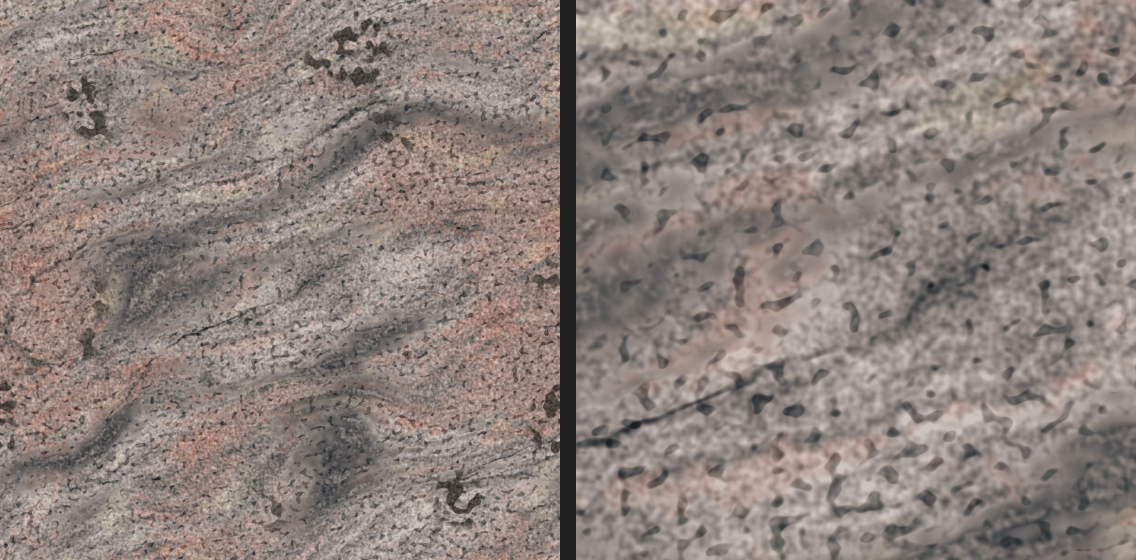
Left: the whole. Right: its middle third, enlarged.
Write a WebGL 1 fragment shader that draws this texture.

```glsl
precision highp float;
// Polished gneiss: folded grey and pink bands with dark veins and mineral grains.
uniform vec2 u_resolution;

vec2 gradient(vec2 cell, float seed) {
  float a = 6.2832 * fract(sin(dot(cell, vec2(12.7, 31.17)) + seed) * 4375.85);
  return vec2(cos(a), sin(a));
}

// Wraps a sheared lattice cell back into the unit tile.
vec2 wrapCell(vec2 cell, vec2 freq, float shear) {
  float n = floor((cell.x + 0.5) / freq.x);
  return vec2(cell.x - n * freq.x, floor(mod(cell.y + n * shear + 0.5, freq.y)));
}

// Tiling gradient noise; features run along the slope shear / freq.y.
float noise(vec2 uv, vec2 freq, float shear) {
  vec2 p = freq * uv - vec2(0.0, shear * uv.x) + freq.yx * 0.37;
  vec2 c = floor(p), f = p - c;
  vec2 s = f * f * f * (f * (f * 6.0 - 15.0) + 10.0);
  float seed = dot(freq, vec2(1.93, 0.71));
  vec2 e = vec2(1.0, 0.0);
  float a = dot(gradient(wrapCell(c, freq, shear), seed), f);
  float b = dot(gradient(wrapCell(c + e.xy, freq, shear), seed), f - e.xy);
  float d = dot(gradient(wrapCell(c + e.yx, freq, shear), seed), f - e.yx);
  float g = dot(gradient(wrapCell(c + e.xx, freq, shear), seed), f - e.xx);
  return mix(mix(a, b, s.x), mix(d, g, s.x), s.y);
}

// Isotropic noise with a whole number of cells per side.
float grain(vec2 uv, float freq) {
  return noise(uv, vec2(freq), 0.0);
}

// Bends the layers into folds, then roughens their edges.
vec2 fold(vec2 uv) {
  vec2 broad = vec2(noise(uv, vec2(3.0, 2.0), 0.0), noise(uv, vec2(3.0, 4.0), 1.0));
  vec2 tight = vec2(grain(uv, 7.0), noise(uv, vec2(6.0, 8.0), 2.0));
  vec2 rough = vec2(grain(uv, 31.0), grain(uv, 37.0));
  return uv + 0.12 * broad + 0.045 * tight + 0.008 * rough;
}

// Stone colour for a brightness: cool when dark, warm when light.
vec3 mineral(float tone) {
  return vec3(tone) + mix(vec3(-0.015, 0.0, 0.012), vec3(0.042, 0.0, -0.02),
                          smoothstep(0.2, 0.56, tone));
}

void main() {
  vec2 uv = gl_FragCoord.xy / u_resolution;
  vec2 layer = fold(uv);

  // Streaks from broad bands down to hairlines
  float band = noise(layer, vec2(4.0, 15.0), 6.0);
  float streak = noise(layer, vec2(8.0, 38.0), 14.0);
  float hair = noise(layer, vec2(17.0, 84.0), 31.0);
  float fine = grain(uv, 143.0) + 0.9 * grain(uv, 227.0);
  float blotch = grain(uv, 61.0);

  // Granular pink zones
  float rose = noise(layer, vec2(2.0, 4.0), 1.0) + 0.5 * noise(layer, vec2(5.0, 11.0), 4.0);
  float pink = smoothstep(-0.08, 0.34, rose + 0.3 * streak + 0.25 * blotch);
  float layered = 1.0 - 0.6 * pink;

  // Pale and grey layering
  float tone = 0.57 - 0.025 * pink;
  tone += layered * (0.13 * band + 0.18 * streak + 0.17 * hair) + 0.09 * blotch;

  // Dark biotite bands and thin sinuous veins
  float biotite = noise(layer, vec2(3.0, 10.0), 4.0) + 0.55 * streak + 0.35 * hair
                + 0.2 * blotch + 0.15 * fine - 0.12 * pink;
  float dark = smoothstep(0.13, 0.5, biotite);
  float line = abs(noise(layer, vec2(2.0, 8.0), 3.0) + 0.06 * hair);
  float vein = (1.0 - smoothstep(0.004, 0.035, line))
             * smoothstep(-0.05, 0.3, noise(layer, vec2(5.0, 6.0), 2.0) + 0.3 * blotch);
  dark = max(dark, 0.75 * vein);
  tone = mix(tone, 0.27 + 0.22 * streak + 0.25 * hair, 0.85 * dark);

  // Crystal grains, dark flecks and pale quartz
  tone += 0.17 * fine;
  float fleck = smoothstep(0.2, 0.42, noise(uv, vec2(88.0, 107.0), 20.0) + 0.3 * band);
  tone -= 0.2 * fleck * (1.0 - 0.6 * dark);
  float quartz = smoothstep(0.2, 0.45, noise(uv, vec2(72.0, 79.0), 0.0));
  tone += 0.07 * quartz * (1.0 - dark);

  vec3 color = mineral(clamp(tone, 0.13, 0.76));

  // Feldspar tint, with redder lenses and a few cream ones
  float lens = smoothstep(0.12, 0.42, noise(layer, vec2(9.0, 21.0), 7.0) + 0.4 * blotch);
  float tint = (0.75 * pink + 0.6 * lens) * (1.0 - 0.85 * dark) * (1.0 - 0.5 * quartz);
  color += tint * vec3(0.045, -0.032, -0.05);
  float cream = smoothstep(0.26, 0.42, noise(layer, vec2(11.0, 19.0), 5.0) + 0.2 * blotch);
  color += cream * (1.0 - dark) * vec3(0.05, 0.055, 0.025);

  // Rare clusters of brown-black crystals
  float cluster = smoothstep(0.24, 0.36, noise(uv, vec2(6.0, 7.0), 0.0))
                * smoothstep(0.02, 0.16, grain(uv, 41.0) + 0.3 * blotch);
  color = mix(color, vec3(0.23, 0.21, 0.19) + 0.12 * fine, 0.85 * cluster);

  gl_FragColor = vec4(color, 1.0);
}
```
